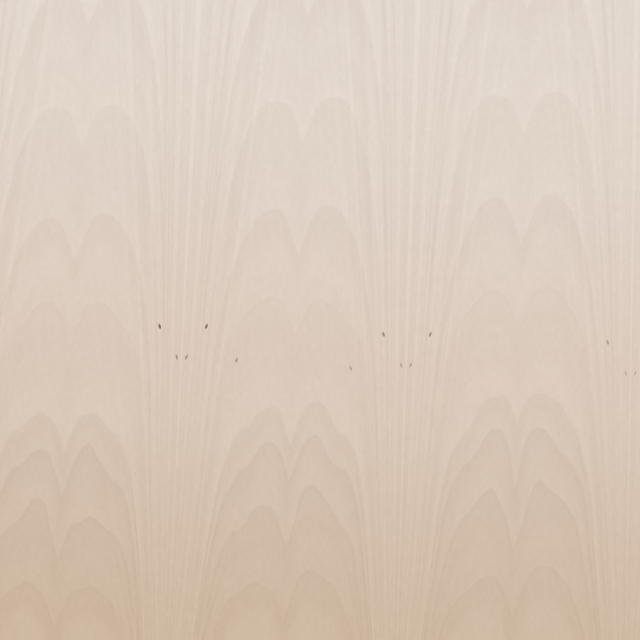
Write a Shadertoy shader that draws this texture.

```glsl
#define PERIOD 0.358      // width of one mirrored leaf at the bottom
#define TAPER 0.016       // narrowing of the leaves towards the top
#define START 0.083       // centre of the first leaf at the bottom
#define LEAN 0.057        // sideways drift of the centres over the height
#define STEEPNESS 0.33    // fall of the arch flanks
#define RING_STEP 0.17    // spacing of rings above the listed ones
#define RINGS 20
#define RING_DEPTH 0.030  // darkness under a ring edge
#define EDGE 0.0022       // softness of a ring edge
#define GRAIN 0.011       // strength of the fine fibre

const vec3 PALE = vec3(0.885, 0.842, 0.803);
const vec3 BEIGE = vec3(0.862, 0.797, 0.742);
const vec3 TAN = vec3(0.802, 0.714, 0.626);
const vec3 STAIN = vec3(0.85, 1.0, 1.12);
const vec3 FLECK = vec3(0.36, 0.25, 0.18);

// Peak heights of the lower growth rings
const float PEAKS[8] = float[8](0.10, 0.22, 0.31, 0.375, 0.542, 0.675, 0.85, 1.03);

float hash(vec2 p) {
    return fract(sin(dot(p, vec2(127.1, 311.7))) * 43758.5453);
}

float noise(vec2 p) {
    vec2 i = floor(p), f = fract(p);
    f = f * f * (3.0 - 2.0 * f);
    return mix(mix(hash(i), hash(i + vec2(1, 0)), f.x),
               mix(hash(i + vec2(0, 1)), hash(i + vec2(1, 1)), f.x), f.y) - 0.5;
}

// Height lost by an arch at q: 0 is the leaf centre, 1 is the seam
float archDrop(float q, float y) {
    float d = q - 0.21;
    float notch = mix(0.085, 0.045, y) * exp(-q * q * 70.0 - q * 4.0);
    return STEEPNESS * d * d / (1.06 - q) + notch;
}

float ringPeak(int i) {
    return i < 8 ? PEAKS[i] : PEAKS[7] + RING_STEP * float(i - 7);
}

// Darkening below every ring edge, fading downwards
float ringShade(float h, float slope) {
    float shade = 0.0;
    for (int i = 0; i < RINGS; i++) {
        float below = ringPeak(i) - h;
        float dist = below / slope;
        float weight = 0.55 + 0.45 * hash(vec2(float(i), 4.0));
        float body = smoothstep(-EDGE, EDGE, dist) * exp(-max(below, 0.0) / 0.065);
        float line = exp(-pow(dist / EDGE, 2.0));
        shade += weight * (body + 0.2 * line);
    }
    return shade;
}

// Small dark flecks mirrored about the seams
float flecks(float q, float y, float u, float width, float x) {
    float sum = 0.0;
    float leaf = floor(u + 0.5);
    for (int i = 0; i < 3; i++) {
        float fi = float(i);
        float away = i == 0 ? 0.0365 : i == 1 ? 0.0075 : 0.086;
        float height = 0.49 - 0.0125 * floor(u) - (i == 0 ? 0.0 : 0.043 + 0.005 * fi);
        vec2 d = vec2((1.0 - q) * 0.5 * width - away, y - height);
        d.x -= 0.25 * d.y;
        float mark = 1.0 - smoothstep(0.4, 1.3, length(d / vec2(0.0021, 0.0042)));
        float shown = i < 2 ? 1.0 : 1.0 - min(abs(leaf - 1.0), 1.0);
        sum += mark * shown * (i == 0 ? 1.0 : 0.55);
    }
    return sum * 0.95 * exp(-1.2 * x);
}

void mainImage(out vec4 fragColor, in vec2 fragCoord) {
    vec2 p = fragCoord / iResolution.xy;

    // Mirrored leaf coordinates
    float width = PERIOD - TAPER * p.y;
    float u = (p.x - START - LEAN * p.y) / width;
    float q = 2.0 * abs(u - floor(u + 0.5));

    // Ring field, more ragged towards the bottom
    float ragged = mix(1.0, 0.25, smoothstep(0.3, 0.75, p.y));
    float wobble = 0.050 * noise(vec2(q * 5.0, p.y * 7.0))
                 + 0.035 * noise(p * vec2(15.0, 9.0))
                 + 0.016 * noise(p * vec2(48.0, 22.0) + 7.0);
    float h = p.y + archDrop(q, p.y) - 0.012 * (u - 1.0) + ragged * wobble;
    float rise = (archDrop(q + 0.01, p.y) - archDrop(q - 0.01, p.y)) / 0.02;
    float slope = length(vec2(1.0, rise * 2.0 / width));

    // Base tone, paler at the top and slightly warmer at lower left
    float tone = p.y + 0.07 * (p.x - 0.5) + 0.05 * noise(p * 3.0);
    vec3 color = mix(TAN, BEIGE, smoothstep(-0.12, 0.56, tone));
    color = mix(color, PALE, smoothstep(0.4, 1.0, tone));

    // Growth rings and faint contours between them
    float crowd = 1.0 - 0.65 * smoothstep(0.75, 1.0, q);
    float shade = RING_DEPTH * crowd * ringShade(h, slope);
    shade += 0.012 * crowd * noise(vec2(h * 34.0, 2.0));

    // Streaks fanning out from the seams
    float fan = (1.0 - q) / (0.22 + p.y);
    float streak = noise(vec2(fan * 24.0, p.y * 1.5)) + 0.6 * noise(vec2(fan * 60.0, u + p.y));
    shade += 0.022 * streak * smoothstep(0.25, 0.9, q + 0.45 * p.y * p.y);
    color -= STAIN * (shade - 0.012);

    // Fine fibre and speckle
    float fibre = noise(p * vec2(330.0, 150.0)) + 0.7 * noise(p * vec2(170.0, 120.0) + 31.0);
    color += GRAIN * fibre;

    color = mix(color, FLECK, clamp(flecks(q, p.y, u, width, p.x), 0.0, 1.0));
    fragColor = vec4(clamp(color, 0.0, 1.0), 1.0);
}
```
